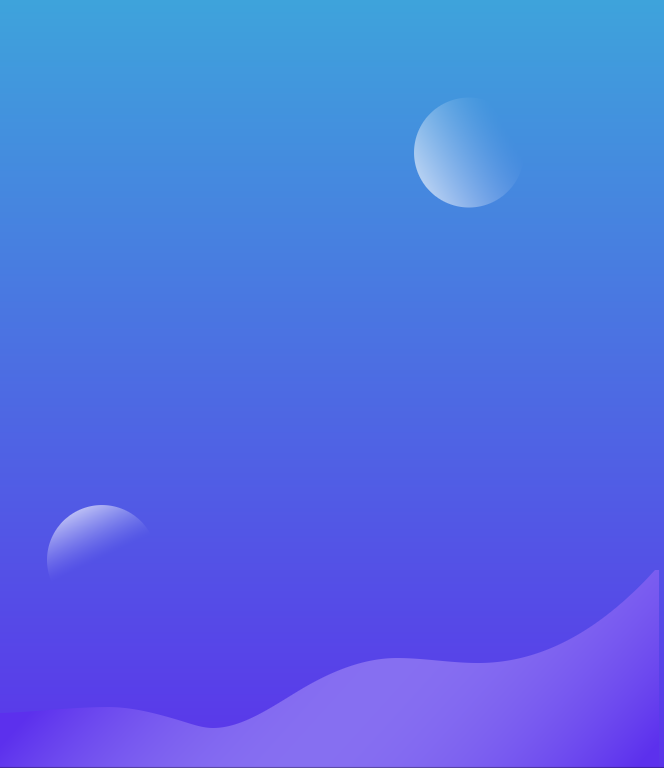
This background is drawn by a Shadertoy shader. Its source:

```glsl
// A blue to violet sky with two fading moons above a translucent lilac hill.
// The sky is a linear gradient, the moons are discs with directional fades,
// and the hill is a smooth cubic ridge shaded along a diagonal axis.

#define SKY_TOP     vec3(0.243, 0.640, 0.860)
#define SKY_BOTTOM  vec3(0.358, 0.203, 0.918)
#define HILL_DEEP   vec3(0.361, 0.188, 0.930)
#define HILL_LIGHT  vec3(0.527, 0.435, 0.945)
#define MOON_RADIUS 0.0716
#define MOON_GLOW   0.60
#define MOON_FADE   1.4
#define HILL_AXIS   vec2(0.74, -0.67)
#define HILL_SPAN   vec3(-0.019, 0.287, 0.613)
#define HILL_RIGHT  0.8581
#define BASE_LINE   0.0014

// Ridge knots: x, height, slope
const int KNOTS = 8;
const vec3 RIDGE[KNOTS] = vec3[KNOTS](
    vec3(0.0000, 0.0716, 0.03),
    vec3(0.1406, 0.0794, 0.00),
    vec3(0.2344, 0.0618, -0.30),
    vec3(0.2773, 0.0521, 0.00),
    vec3(0.3906, 0.1016, 0.60),
    vec3(0.5169, 0.1432, 0.00),
    vec3(0.6224, 0.1367, 0.00),
    vec3(0.8529, 0.2578, 1.10));

// Coverage of a signed distance, positive inside
float coverage(float dist, float pixel) {
    return clamp(0.5 + dist / pixel, 0.0, 1.0);
}

// Cubic Hermite curve between two knots
float hermite(vec3 a, vec3 b, float x) {
    float width = b.x - a.x;
    float t = clamp((x - a.x) / width, 0.0, 1.0);
    float s = 1.0 - t;
    return mix(a.y, b.y, t * t * (3.0 - 2.0 * t))
         + width * t * s * (a.z * s - b.z * t);
}

float ridgeHeight(float x) {
    float height = RIDGE[0].y;
    for (int i = 0; i < KNOTS - 1; i++) {
        if (x >= RIDGE[i].x) height = hermite(RIDGE[i], RIDGE[i + 1], x);
    }
    return height;
}

// Opacity of a disc that fades out against the direction of its light
float moon(vec2 p, vec2 center, vec2 light, float fadeEnd, float pixel) {
    vec2 q = p - center;
    float lit = (dot(q, normalize(light)) - fadeEnd) / (MOON_RADIUS - fadeEnd);
    float fade = pow(clamp(lit, 0.0, 1.0), MOON_FADE);
    return MOON_GLOW * fade * coverage(MOON_RADIUS - length(q), pixel);
}

// Hill shade: deep at both ends of the axis, a broad light crest between
vec3 hillColor(vec2 p) {
    float d = dot(p, HILL_AXIS);
    float rise = (d - HILL_SPAN.x) / (HILL_SPAN.y - HILL_SPAN.x);
    float fall = (HILL_SPAN.z - d) / (HILL_SPAN.z - HILL_SPAN.y);
    float dim = 1.0 - clamp(min(rise, fall), 0.0, 1.0);
    return mix(HILL_LIGHT, HILL_DEEP, dim * dim);
}

void mainImage(out vec4 fragColor, in vec2 fragCoord) {
    vec2 p = fragCoord / iResolution.y;
    float pixel = 1.0 / iResolution.y;

    // Sky
    vec3 color = mix(SKY_BOTTOM, SKY_TOP, p.y);

    // Moons
    float high = moon(p, vec2(0.6107, 0.8014), vec2(-0.87, -0.50), -0.058, pixel);
    float low = moon(p, vec2(0.1328, 0.2708), vec2(-0.43, 0.90), 0.002, pixel);
    color = mix(color, vec3(1.0), max(high, low));

    // Hill, cut off just before the right border
    float slope = (ridgeHeight(p.x + pixel) - ridgeHeight(p.x - pixel)) / (2.0 * pixel);
    float below = (ridgeHeight(p.x) - p.y) / sqrt(1.0 + slope * slope);
    float hill = coverage(below, pixel) * coverage(HILL_RIGHT - p.x, pixel);
    color = mix(color, hillColor(p), hill);

    // Thin dark line along the base
    color *= 1.0 - 0.3 * coverage(BASE_LINE - p.y, pixel);

    fragColor = vec4(color, 1.0);
}
```
